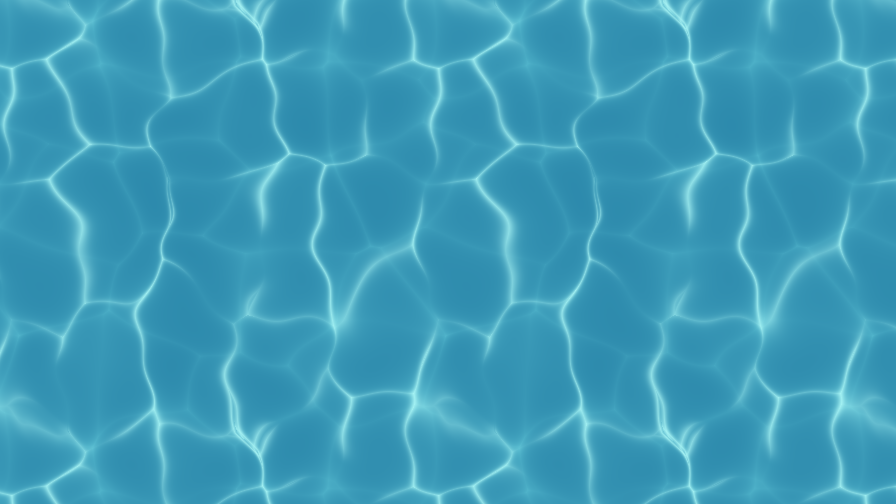
Give the GLSL for this texture, as a Shadertoy shader.

```glsl
// Sunlit pool water: a repeating web of bright caustic lines over soft blue cells.

const float TAU = 6.2831853;

vec2 hash2(vec2 p) {
    vec2 q = vec2(dot(p, vec2(127.1, 311.7)), dot(p, vec2(269.5, 183.3)));
    return fract(sin(q) * 43758.545);
}

// Jittered cell centre, wrapped so the web repeats with the tile
vec2 cellCentre(vec2 id, vec2 count, float seed) {
    return id + 0.1 + 0.8 * hash2(mod(id, count) + seed);
}

// Cellular web: x = soft glow toward the borders, y = thin border lines
vec2 causticWeb(vec2 p, vec2 count, float seed, float sharpness, float split) {
    vec2 base = floor(p);
    vec2 nearest = vec2(0.0);
    float nearestSq = 1e3;
    for (int y = -2; y <= 2; y++)
    for (int x = -2; x <= 2; x++) {
        vec2 c = cellCentre(base + vec2(x, y), count, seed);
        float sq = dot(p - c, p - c);
        if (sq < nearestSq) { nearestSq = sq; nearest = c; }
    }

    vec2 web = vec2(0.0);
    for (int y = -2; y <= 2; y++)
    for (int x = -2; x <= 2; x++) {
        vec2 c = cellCentre(base + vec2(x, y), count, seed);
        vec2 across = c - nearest;
        float len = length(across);
        if (len < 1e-3) continue;
        float gap = dot(p - c, p - c) - nearestSq;
        // Upright borders focus more light than level ones
        float upright = mix(0.3, 1.0, smoothstep(0.2, 0.85, abs(across.x) / len));
        web.x += exp(-4.2 * gap);
        web.y += upright * exp(-sharpness * abs(gap - split));
    }
    return web;
}

// Layered sines that repeat over the unit tile, about -1 to 1
float swell(vec2 t, float phase) {
    return 0.5 * sin(TAU * (2.0 * t.x + t.y) + phase)
         + 0.3 * sin(TAU * (3.0 * t.y - 2.0 * t.x) + 2.3 * phase)
         + 0.3 * sin(TAU * (4.0 * t.x + 3.0 * t.y) + 4.1 * phase);
}

void mainImage(out vec4 fragColor, in vec2 fragCoord) {
    vec2 tile = fragCoord / iResolution.y / 0.847;

    // Bend the borders and crowd the cells in the lower part of the tile
    vec2 bent = tile + 0.026 * vec2(swell(tile.yx, 1.0), swell(tile, 2.6));
    bent += 0.007 * sin(TAU * vec2(7.0, 6.0) * tile.yx + vec2(0.4, 2.0));
    bent.y += 0.045 * sin(TAU * tile.y + 0.3);

    // Main web, with some lines opening into narrow lenses
    float focus = swell(tile, 0.7);
    float split = 0.07 * smoothstep(0.35, 0.9, swell(tile, 5.2));
    vec2 web = causticWeb(bent * vec2(5.0, 4.0), vec2(5.0, 4.0), 3.0,
                          21.0 + 6.0 * focus, split);

    // Fainter, deeper web seen through the first
    vec2 drift = 0.03 * vec2(swell(tile, 3.9), swell(tile.yx, 0.2));
    vec2 ghost = causticWeb((tile + drift) * vec2(4.0, 5.0), vec2(4.0, 5.0), 31.0,
                            11.0, 0.0);

    float light = 0.34 * web.x * (0.85 + 0.3 * focus)
                + 0.2 * ghost.x * (0.8 + 0.4 * swell(tile, 4.4))
                + 0.12 * ghost.y + 0.04 * swell(tile, 1.9);
    float line = web.y * smoothstep(-0.55, 0.55, focus + 0.15);

    vec3 deep = vec3(0.175, 0.54, 0.675);
    vec3 pale = vec3(0.31, 0.70, 0.79);
    vec3 glint = vec3(0.70, 0.99, 0.98);
    vec3 color = mix(deep, pale, clamp(light, 0.0, 1.15));
    color = mix(color, glint, 0.9 * (1.0 - exp(-1.5 * line)));
    fragColor = vec4(color, 1.0);
}
```
